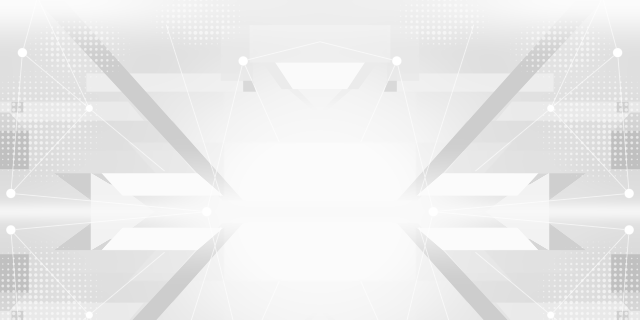
Give the GLSL for this background, as a Shadertoy shader.

```glsl
const float HORIZON = 0.3385;
const float DOT_PITCH = 0.0172;
const float WHITE = 0.99;

float hash(vec2 cell) {
    vec3 q = fract(cell.xyx * vec3(0.1031, 0.1030, 0.0973));
    q += dot(q, q.yzx + 33.33);
    return fract((q.x + q.y) * q.z);
}

float noise(vec2 p) {
    vec2 i = floor(p), f = fract(p);
    f = f * f * (3.0 - 2.0 * f);
    float low = mix(hash(i), hash(i + vec2(1, 0)), f.x);
    float high = mix(hash(i + vec2(0, 1)), hash(i + vec2(1, 1)), f.x);
    return mix(low, high, f.y);
}

// Coverage of a trapezoid; each side is given as x at its bottom and top
float slab(vec2 p, vec2 span, vec2 left, vec2 right, float aa) {
    float t = (p.y - span.x) / (span.y - span.x);
    vec2 across = vec2(p.x - mix(left.x, left.y, t), mix(right.x, right.y, t) - p.x);
    vec2 along = vec2(p.y - span.x, span.y - p.y);
    vec2 inside = smoothstep(-aa, aa, across) * smoothstep(-aa, aa, along);
    return inside.x * inside.y;
}

float segment(vec2 p, vec2 a, vec2 b, float width, float aa) {
    vec2 d = b - a;
    float t = clamp(dot(p - a, d) / dot(d, d), 0.0, 1.0);
    return 1.0 - smoothstep(width - aa, width + aa, length(p - a - d * t));
}

float blob(vec2 p, vec2 centre, vec2 radius) {
    return 1.0 - smoothstep(0.35, 1.0, length((p - centre) / radius));
}

float backdrop(vec2 p) {
    float reach = length(vec2((1.0 - p.x) * 0.95, p.y));
    float tone = mix(0.985, 0.88, smoothstep(0.2, 0.72, reach));
    tone = mix(tone, 0.83, 0.5 * blob(p, vec2(0.0, 0.19), vec2(0.3, 0.2)));
    return tone + 0.02 * (noise(p * vec2(4.0, 14.0)) - 0.5) * smoothstep(0.2, 0.6, reach);
}

float panels(vec2 p, float tone, float aa) {
    // Wide translucent bands
    tone = mix(tone, 0.95, 0.7 * slab(p, vec2(0.375, 0.432), vec2(0.27), vec2(0.76), aa));
    tone = mix(tone, 0.94, 0.6 * slab(p, vec2(0.284, 0.344), vec2(0.0), vec2(0.45, 0.40), aa));
    tone = mix(tone, 0.865, 0.6 * slab(p, vec2(0.19, 0.284), vec2(0.2), vec2(0.62, 0.54), aa));
    tone = mix(tone, 0.88, 0.6 * slab(p, vec2(0.12, 0.19), vec2(0.28, 0.2), vec2(0.61, 0.55), aa));

    // Faint steps around the bright centre
    tone = mix(tone, 0.95, 0.35 * slab(p, vec2(0.216, 0.375), vec2(0.70), vec2(1.1), 0.006));
    tone = mix(tone, 0.93, 0.4 * slab(p, vec2(0.05, 0.216), vec2(0.55, 0.4), vec2(0.70), 0.004));

    // Diagonal beam, dissolving at both ends
    float beam = slab(p, vec2(0.035, 0.661), vec2(0.695, 0.115), vec2(0.76, 0.20), aa);
    float beamFade = smoothstep(0.0, 0.24, p.y) * (1.0 - 0.4 * smoothstep(0.45, 0.66, p.y));
    tone = mix(tone, 0.805, beam * beamFade);

    // Dark blocks at the side
    tone = mix(tone, 0.74, 0.9 * slab(p, vec2(0.133, 0.253), vec2(-0.1), vec2(0.09), aa));
    tone = mix(tone, 0.82, 0.8 * slab(p, vec2(0.253, 0.31), vec2(-0.1), vec2(0.08, 0.03), aa));
    tone = mix(tone, 0.81, slab(p, vec2(0.31, 0.343), vec2(0.036), vec2(0.073), aa));

    // Bright wing with its shadows
    tone = mix(tone, 0.81, slab(p, vec2(0.036, 0.12), vec2(0.284, 0.17), vec2(0.284), aa));
    tone = mix(tone, 0.95, slab(p, vec2(-0.1, 0.12), vec2(0.284), vec2(0.62, 0.318), aa));
    tone = mix(tone, 0.84, slab(p, vec2(0.085, 0.12), vec2(0.345, 0.286), vec2(0.35, 0.318), aa));
    tone = mix(tone, 0.985, slab(p, vec2(0.05, 0.12), vec2(0.383, 0.318), vec2(0.698, 0.617), aa));

    // Hood above the centre
    tone = mix(tone, 0.91, 0.8 * slab(p, vec2(0.409, 0.583), vec2(0.69), vec2(0.79), aa));
    tone = mix(tone, 0.94, 0.7 * slab(p, vec2(0.466, 0.583), vec2(0.78), vec2(1.1), aa));
    tone = mix(tone, 0.85, slab(p, vec2(0.375, 0.409), vec2(0.76), vec2(0.80, 0.79), aa));
    tone = mix(tone, 0.92, slab(p, vec2(0.383, 0.466), vec2(0.88, 0.82), vec2(1.1), aa));
    tone = mix(tone, 0.982, slab(p, vec2(0.383, 0.466), vec2(0.915, 0.86), vec2(1.1), aa));
    float chevron = slab(p, vec2(0.31, 0.383), vec2(0.985, 0.9), vec2(1.0, 0.93), aa);
    return mix(tone, 0.93, 0.7 * chevron * smoothstep(0.31, 0.37, p.y));
}

float halftone(vec2 p, float aa) {
    vec2 cell = floor(p / DOT_PITCH);
    vec2 centre = (cell + 0.5) * DOT_PITCH;
    float density = blob(centre, vec2(0.13, 0.27), vec2(0.24, 0.22));
    density = max(density, blob(centre, vec2(0.25, 0.51), vec2(0.2, 0.12)));
    density = max(density, blob(centre, vec2(0.62, 0.6), vec2(0.18, 0.11)));
    density *= 0.6 + 0.5 * noise(centre * 18.0);
    float radius = 0.32 * DOT_PITCH * density;
    return (1.0 - smoothstep(radius - aa, radius + aa, length(p - centre))) * smoothstep(0.05, 0.3, density);
}

float network(vec2 p, float aa) {
    const vec2 nodes[11] = vec2[](
        vec2(0.070, 0.497), vec2(0.279, 0.323), vec2(0.034, 0.057), vec2(0.760, 0.471),
        vec2(0.646, 0.0), vec2(0.117, 0.67), vec2(1.0, 0.531), vec2(0.69, 0.05),
        vec2(0.872, 0.219), vec2(0.52, 0.583), vec2(0.513, 0.128));
    const ivec2 links[11] = ivec2[](
        ivec2(0, 1), ivec2(0, 2), ivec2(1, 2), ivec2(1, 10), ivec2(3, 6), ivec2(3, 4),
        ivec2(3, 8), ivec2(9, 7), ivec2(2, 4), ivec2(5, 0), ivec2(5, 1));
    float cover = 0.0;
    for (int i = 0; i < 11; i++)
        cover = max(cover, 0.7 * segment(p, nodes[links[i].x], nodes[links[i].y], 0.0012, aa));
    // Only the leading nodes carry a disc
    for (int i = 0; i < 5; i++) {
        float radius = i == 1 ? 0.011 : 0.0145;
        cover = max(cover, 1.0 - smoothstep(radius - aa, radius + aa, length(p - nodes[i])));
    }
    return cover;
}

void mainImage(out vec4 fragColor, in vec2 fragCoord) {
    float aa = 0.75 / iResolution.y;
    vec2 uv = fragCoord / iResolution.xy;
    // Fold both halves together, and mirror about the horizon
    vec2 p = vec2(1.0 - abs(uv.x * 2.0 - 1.0), abs(uv.y - HORIZON));

    float tone = panels(p, backdrop(p), aa);
    tone = mix(tone, WHITE, 0.65 * halftone(p, aa));
    tone = mix(tone, WHITE, smoothstep(0.48, 0.66, p.y) * mix(0.95, 0.5, smoothstep(0.2, 0.8, p.x)));
    tone = mix(tone, 0.975, 0.85 * exp(-pow(p.y / 0.03, 2.0)));
    tone = mix(tone, WHITE + 0.01, network(p, aa));
    fragColor = vec4(vec3(tone), 1.0);
}
```
